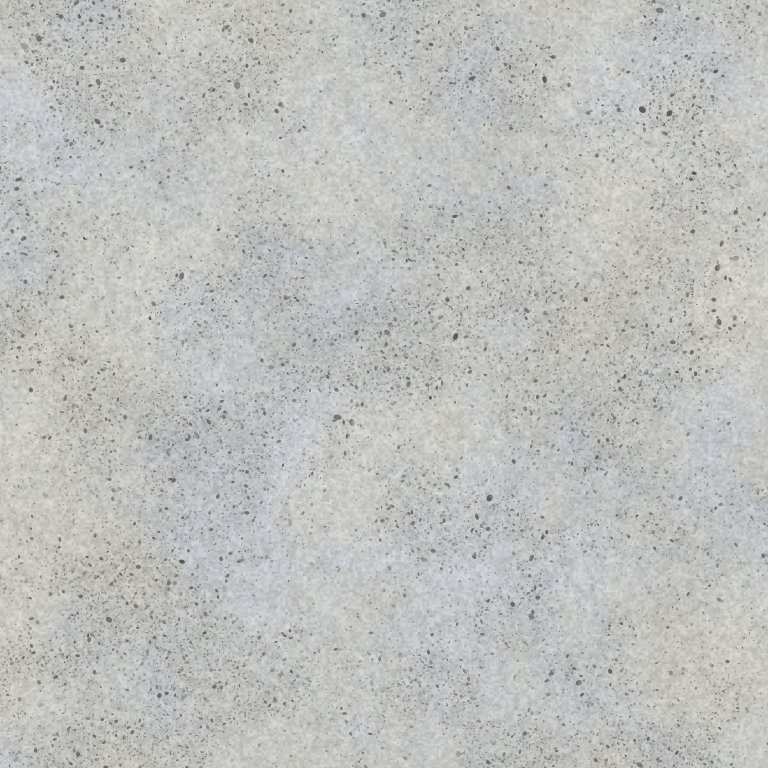
Reproduce this texture procedurally as a WebGL 2 fragment shader.

```glsl
#version 300 es
precision highp float;
// Pale weathered concrete: a fine sandy grain over soft warm and cool stains,
// peppered with small dark pits. Pits are jittered ellipses in cellular grids
// of three sizes, gathered into clusters by layered value noise.

uniform vec2 u_resolution;
out vec4 fragColor;

const vec3 CONCRETE = vec3(0.768, 0.773, 0.763);
const vec3 WARM_TINT = vec3(0.008, 0.001, -0.016);
const vec3 COOL_TINT = vec3(-0.012, -0.002, 0.022);
const vec3 PIT_COLOR = vec3(0.34, 0.325, 0.295);
const float GRAIN_SCALE = 330.0;
const float GRAIN_CONTRAST = 0.19;
const float CLOUD_SCALE = 5.0;
const float CLOUD_CONTRAST = 0.07;
const float CLUSTER_SCALE = 9.0;
const float CLUSTER_DIRT = 0.024;
const float FINE_PITS = 230.0;
const float MEDIUM_PITS = 120.0;
const float LARGE_PITS = 52.0;

// Three random values in 0..1 for an integer cell and a seed
vec3 hash3(vec2 cell, float seed) {
    uvec3 v = uvec3(ivec3(cell, seed) + 4096);
    v = v * 1664525u + 1013904223u;
    v.x += v.y * v.z; v.y += v.z * v.x; v.z += v.x * v.y;
    v ^= v >> 16u;
    v.x += v.y * v.z; v.y += v.z * v.x; v.z += v.x * v.y;
    return vec3(v >> 8u) / 16777216.0;
}

float valueNoise(vec2 p, float seed) {
    vec2 i = floor(p), f = fract(p);
    f = f * f * (3.0 - 2.0 * f);
    float low = mix(hash3(i, seed).x, hash3(i + vec2(1, 0), seed).x, f.x);
    float high = mix(hash3(i + vec2(0, 1), seed).x, hash3(i + vec2(1, 1), seed).x, f.x);
    return mix(low, high, f.y);
}

// Layered noise, each octave turned to hide the lattice
float layeredNoise(vec2 p, float seed, int octaves) {
    float sum = 0.0, weight = 0.5, total = 0.0;
    for (int i = 0; i < octaves; i++) {
        sum += weight * valueNoise(p, seed + float(i));
        total += weight;
        weight *= 0.62;
        p = mat2(1.6, 1.2, -1.2, 1.6) * p + 7.3;
    }
    return sum / total;
}

// Pit darkness: the strongest of the nearby ellipses
float pits(vec2 uv, float scale, vec2 radii, vec2 strengths, float chance, float seed) {
    vec2 p = uv * scale;
    vec2 home = floor(p);
    float edge = 0.65 * scale / u_resolution.y;
    float darkness = 0.0;
    for (int y = -1; y <= 1; y++) {
        for (int x = -1; x <= 1; x++) {
            vec2 cell = home + vec2(x, y);
            vec3 place = hash3(cell, seed);
            vec3 form = hash3(cell, seed + 1.0);
            float angle = 6.2832 * place.z;
            float c = cos(angle), s = sin(angle);
            vec2 offset = mat2(c, s, -s, c) * (p - cell - place.xy);
            float dist = length(offset * vec2(0.85, 1.0 + 0.7 * form.y));
            float radius = mix(radii.x, radii.y, form.x * form.x);
            float shape = 1.0 - smoothstep(radius - edge, radius + edge, dist);
            float present = smoothstep(0.0, 0.1, chance - form.z);
            float strength = mix(strengths.x, strengths.y, fract(form.x * 7.0 + form.y));
            darkness = max(darkness, shape * present * strength);
        }
    }
    return darkness;
}

void main() {
    vec2 uv = gl_FragCoord.xy / u_resolution.y;

    // Broad stains and tints
    float cloud = layeredNoise(uv * CLOUD_SCALE, 10.0, 4) - 0.5;
    float tint = layeredNoise(uv * CLOUD_SCALE * 1.3 + 3.1, 20.0, 4) - 0.5;
    vec3 color = CONCRETE + CLOUD_CONTRAST * cloud;
    color += WARM_TINT * smoothstep(-0.05, 0.2, tint);
    color += COOL_TINT * smoothstep(0.0, 0.22, -tint);

    // Sandy surface grain
    float grain = 0.5 * valueNoise(uv * GRAIN_SCALE, 30.0)
                + 0.3 * valueNoise(uv.yx * GRAIN_SCALE * 0.55, 31.0)
                + 0.2 * valueNoise(uv * GRAIN_SCALE * 0.27, 32.0);
    color += GRAIN_CONTRAST * (grain - 0.5);

    // Clustered pits
    float cluster = smoothstep(0.36, 0.68, layeredNoise(uv * CLUSTER_SCALE, 40.0, 5));
    color -= CLUSTER_DIRT * (cluster - 0.4);
    float fine = pits(uv, FINE_PITS, vec2(0.18, 0.42), vec2(0.12, 0.5),
                      mix(0.12, 0.65, cluster), 50.0);
    float medium = pits(uv, MEDIUM_PITS, vec2(0.12, 0.34), vec2(0.25, 0.8),
                        mix(0.1, 0.55, cluster), 60.0);
    float large = pits(uv, LARGE_PITS, vec2(0.09, 0.22), vec2(0.55, 0.95),
                       mix(0.04, 0.22, cluster), 70.0);
    float pit = max(max(fine, medium), large);
    color = mix(color, PIT_COLOR, pit);

    fragColor = vec4(clamp(color, 0.0, 1.0), 1.0);
}
```
